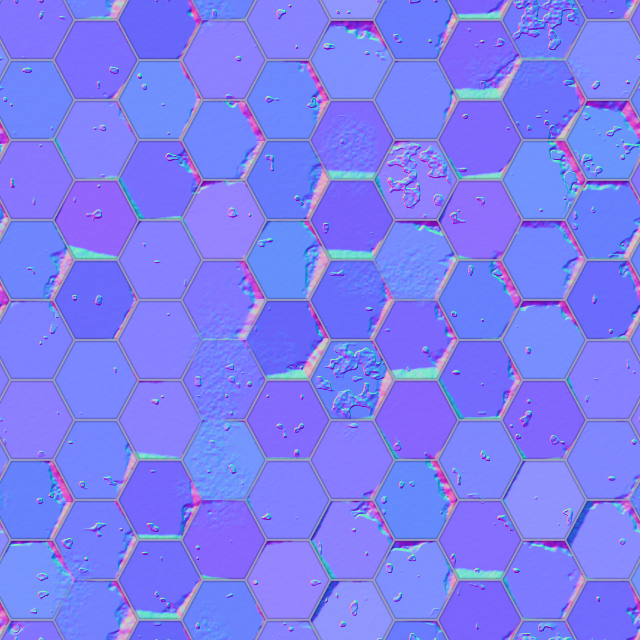
Reproduce this texture map procedurally as a WebGL 1 fragment shader.

```glsl
precision highp float;

// Normal map of worn hexagonal paving, 10 columns by 8 rows, wrapping at the borders.
// Each tile is a tilted plane; edges standing above a neighbour crumble into slopes
// and rough crust. The height field is differentiated and encoded as a colour.

uniform vec2 u_resolution;

const vec2 COUNT = vec2(10.0, 8.0);          // tiles across and down
const vec2 METRIC = vec2(0.8660254, 1.0);    // grid steps to regular hexagons
const vec2 TILT_MEAN = vec2(-0.03, 0.03);
const vec2 TILT_RANGE = vec2(0.40, 0.42);
const float OFFSET_RANGE = 0.05;   // height differences between tiles
const float WEAR_MARGIN = 0.05;    // step a tile edge bears before crumbling
const float WEAR_SLOPE = 1.4;
const float CRUST_HEIGHT = 0.045;
const float CRUST_GRAIN = 0.055;
const float PIT_DEPTH = 0.025;
const float PITTED_SHARE = 0.10;   // share of heavily pitted tiles
const float JOINT_HALF_WIDTH = 0.006;
const vec3 JOINT_COLOR = vec3(0.66, 0.65, 0.76);
const vec2 SAND_SLOPE = vec2(-0.14, -0.08);
const float SAMPLE_STEP = 0.012;

float hash(vec2 p) {
  return fract(sin(dot(p, vec2(127.1, 311.7))) * 43758.5453);
}

// Value noise that wraps over the unit square.
float noise(vec2 uv, float freq) {
  vec2 p = uv * freq;
  vec2 i = floor(p);
  vec2 f = fract(p);
  f = f * f * (3.0 - 2.0 * f);
  vec2 a = mod(i + 0.5, freq);
  vec2 b = mod(i + 1.5, freq);
  return mix(mix(hash(a), hash(vec2(b.x, a.y)), f.x),
             mix(hash(vec2(a.x, b.y)), hash(b), f.x), f.y);
}

float smoothMin(float a, float b, float k) {
  float t = max(k - abs(a - b), 0.0) / k;
  return min(a, b) - 0.25 * k * t * t;
}

vec2 tileId(vec2 center) {
  return mod(floor(center * 4.0 + 0.5), COUNT * 4.0);
}

// Center of the hexagon holding q, from two interleaved grids.
vec2 hexCenter(vec2 q) {
  vec2 grid = vec2(2.0, 1.0);
  vec2 evenStart = vec2(0.5, 0.75);
  vec2 oddStart = vec2(1.5, 0.25);
  vec2 a = floor((q - evenStart) / grid + 0.5) * grid + evenStart;
  vec2 b = floor((q - oddStart) / grid + 0.5) * grid + oddStart;
  return length((q - a) * METRIC) < length((q - b) * METRIC) ? a : b;
}

vec2 edgeDirection(int k) {
  float angle = radians(30.0 + 60.0 * float(k));
  return vec2(cos(angle), sin(angle));
}

float tilePlane(vec2 id, vec2 local) {
  vec2 tilt = vec2(hash(id + 3.7), hash(id + 19.3)) - 0.5;
  tilt = TILT_MEAN + tilt * TILT_RANGE;
  return (hash(id + 41.9) - 0.5) * OFFSET_RANGE - dot(tilt, local);
}

float sandMask(vec2 uv) {
  float spread = noise(uv, 9.0) + 0.12 * (noise(uv, 50.0) - 0.5);
  return smoothstep(0.78, 0.98, spread);
}

float tileHeight(vec2 center, vec2 local) {
  vec2 uv = (center + local / METRIC) / COUNT;
  vec2 id = tileId(center);
  float plane = tilePlane(id, local);
  float ragged = 0.6 * noise(uv, 45.0) + 0.4 * noise(uv, 110.0) - 0.5;
  float grain = 0.6 * noise(uv, 150.0) + 0.4 * noise(uv, 270.0) - 0.5;
  float crust = 0.0;
  float worn = 10.0;

  // Crumbling towards each lower neighbour, roughest at the upper right.
  for (int k = 0; k < 6; k++) {
    vec2 dir = edgeDirection(k);
    float edge = 0.5 - dot(local, dir);
    float below = tilePlane(tileId(center + dir / METRIC), local - dir);
    float rise = plane - below;
    float rough = smoothstep(-0.2, 0.6, dot(dir, vec2(0.7071)));
    float reach = 1.3 * rise - edge + 0.35 * ragged - 0.04;
    crust = max(crust, rough * smoothstep(0.0, 0.09, reach) * smoothstep(0.04, 0.1, rise));
    float slope = below + WEAR_MARGIN + WEAR_SLOPE * edge;
    worn = min(worn, slope + mix(0.04, 0.13, rough) * ragged);
  }

  // Scattered pits, kept inside the tile.
  float pitLevel = hash(id + 67.1) < PITTED_SHARE ? 0.04 : 0.29;
  float pit = smoothstep(0.0, 0.05, ragged - pitLevel) * smoothstep(0.5, 0.4, length(local));

  float h = plane + crust * (CRUST_HEIGHT + CRUST_GRAIN * grain);
  h -= pit * (PIT_DEPTH + 0.05 * grain);
  h = smoothMin(h, worn + 0.02 * grain, 0.025);
  return h + grain * (0.0015 + 0.02 * sandMask(uv));
}

void main() {
  vec2 uv = gl_FragCoord.xy / u_resolution;
  vec2 q = uv * COUNT;
  vec2 center = hexCenter(q);
  vec2 local = (q - center) * METRIC;

  // Slope of the surface, softened where sand has settled.
  float h = tileHeight(center, local);
  vec2 rise = vec2(tileHeight(center, local + vec2(SAMPLE_STEP, 0.0)),
                   tileHeight(center, local + vec2(0.0, SAMPLE_STEP))) - h;
  float sand = sandMask(uv);
  vec2 slope = -rise / SAMPLE_STEP;
  slope += 0.6 * sand * (SAND_SLOPE - 0.5 * slope);
  vec3 normal = normalize(vec3(slope.x, -slope.y, 1.0));
  vec3 color = 0.5 + 0.5 * normal;

  // Thin joint with a dark rim.
  float edge = 1.0;
  for (int k = 0; k < 6; k++) edge = min(edge, 0.5 - dot(local, edgeDirection(k)));
  float pixel = COUNT.y / u_resolution.y;
  float rim = 1.0 - smoothstep(0.012, 0.03 + pixel, edge);
  float joint = 1.0 - smoothstep(JOINT_HALF_WIDTH, JOINT_HALF_WIDTH + pixel, edge);
  color *= 1.0 - 0.22 * rim * (1.0 - sand);
  color = mix(color, JOINT_COLOR, 0.8 * joint * (1.0 - 0.85 * sand));
  gl_FragColor = vec4(color, 1.0);
}
```
